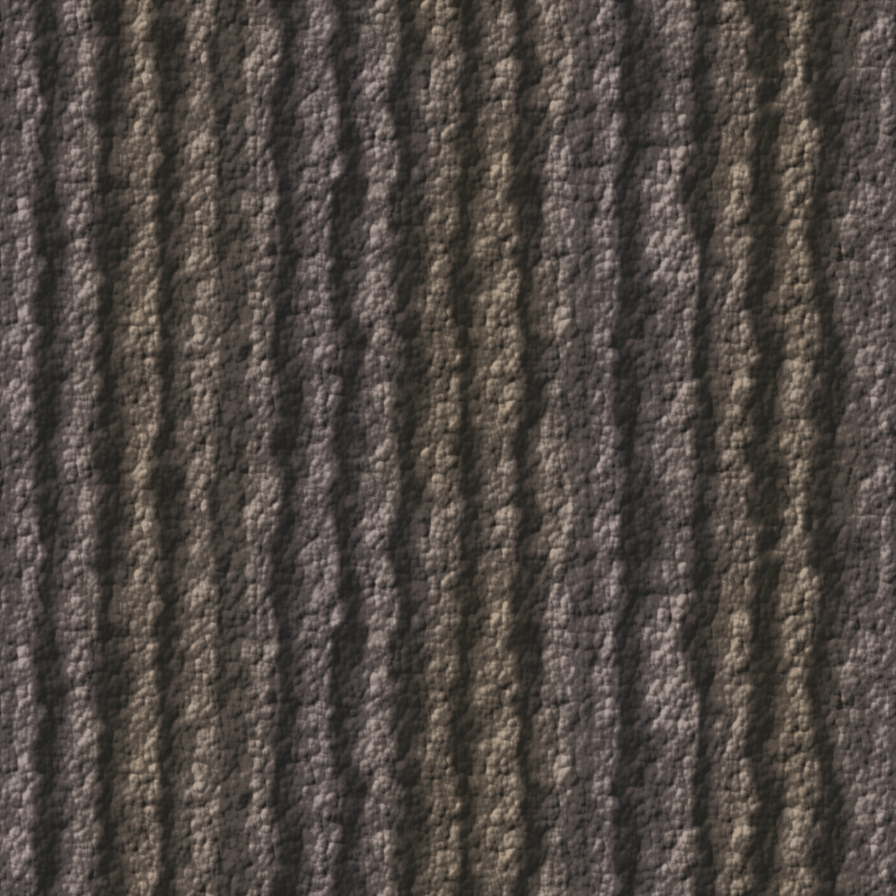
Reproduce this texture procedurally as a three.js fragment shader.

```glsl
// Rough earth raked into fifteen upright ridges, the relief repeating twice down.
// Warped sawtooth ridges set the broad tone; three sizes of cellular clods,
// lit from the upper left by a height difference, give the crumbly grain.
varying vec2 vUv;

const float RIDGES = 15.0;         // ridges across
const float REPEATS_DOWN = 2.0;    // vertical repeats
const float FIRST_RIDGE = 0.0195;  // centre of the first ridge
const float TROUGH_TONE = 0.15;
const float CREST_TONE = 0.60;
const float TROUGH_ROUGHNESS = 0.32;
const float RELIEF = 2.1;          // strength of the side light
const float CAVITY = 0.45;         // darkening between clods
const float MEAN_HEIGHT = 0.62;
const vec2 TO_LIGHT = vec2(-0.0024, 0.0026);
const vec3 SHADOW = vec3(0.135, 0.135, 0.128);
const vec3 EARTH = vec3(0.335, 0.306, 0.294);
const vec3 LIGHT = vec3(0.68, 0.63, 0.605);
const vec3 WARM_TINT = vec3(1.03, 1.0, 0.91);
const vec3 COOL_TINT = vec3(1.0, 0.985, 1.01);

vec3 hash3(vec2 p) {
  vec3 q = fract(p.xyx * vec3(0.1031, 0.1030, 0.0973));
  q += dot(q, q.yxz + 33.33);
  return fract((q.xxy + q.yzz) * q.zyx);
}

// Value noise that tiles over the unit square with n cells.
float noise(vec2 t, vec2 n) {
  vec2 p = t * n;
  vec2 i = floor(p);
  vec2 f = p - i;
  f = f * f * (3.0 - 2.0 * f);
  float a = hash3(mod(i, n)).x;
  float b = hash3(mod(i + vec2(1.0, 0.0), n)).x;
  float c = hash3(mod(i + vec2(0.0, 1.0), n)).x;
  float d = hash3(mod(i + 1.0, n)).x;
  return mix(mix(a, b, f.x), mix(c, d, f.x), f.y);
}

// Tiling cellular noise: rounded lumps of random height.
float clods(vec2 t, vec2 n) {
  vec2 p = t * n;
  vec2 cell = floor(p);
  float height = 0.0;
  for (int y = -1; y <= 1; y++) {
    for (int x = -1; x <= 1; x++) {
      vec2 near = cell + vec2(float(x), float(y));
      vec3 r = hash3(mod(near, n));
      vec2 d = near + r.xy - p;
      height = max(height, (0.4 + 0.6 * r.z) * (1.0 - dot(d, d)));
    }
  }
  return height;
}

float soilHeight(vec2 t) {
  return 0.50 * clods(t, vec2(48.0, 19.0))
       + 0.35 * clods(t, vec2(98.0, 40.0))
       + 0.20 * clods(t, vec2(175.0, 76.0));
}

// Soft bump around a centre, wrapping across the canvas.
float bump(float x, float centre, float width) {
  float d = (fract(x - centre + 0.5) - 0.5) / width;
  return exp(-d * d);
}

// Ridge profile: slow rise on the left, steep drop on the right.
float ridgeProfile(vec2 t) {
  float phase = RIDGES * (t.x - FIRST_RIDGE);
  phase += 0.30 * bump(t.x, 0.695, 0.045) - 0.39 * bump(t.x, 0.98, 0.025);
  phase += 0.26 * (noise(t, vec2(30.0, 9.0)) - 0.5);
  phase += 0.20 * (noise(t, vec2(80.0, 34.0)) - 0.5);
  float s = fract(phase + 0.5) - 0.5;
  float ridge = smoothstep(-0.48, 0.02, s) * (1.0 - smoothstep(0.20, 0.43, s));
  // Some furrows are partly filled with soil.
  float fill = 0.60 * bump(t.x, 0.645, 0.018) + 0.75 * bump(t.x, 0.0, 0.016)
             + 0.40 * bump(t.x, 0.260, 0.018);
  return max(ridge, fill);
}

void main() {
  vec2 t = vec2(vUv.x, vUv.y * REPEATS_DOWN);

  // Broad light and dark of the ridges, with patches along each one.
  float ridge = ridgeProfile(t);
  float patches = noise(t, vec2(15.0, 7.0)) - 0.5;
  float tone = mix(TROUGH_TONE, CREST_TONE + 0.16 * patches, ridge);

  // Clod relief, calmer in the furrows.
  float height = soilHeight(t);
  float slope = height - soilHeight(t + TO_LIGHT * vec2(1.0, REPEATS_DOWN));
  float roughness = mix(TROUGH_ROUGHNESS, 1.0, ridge);
  tone += roughness * (RELIEF * slope + CAVITY * (height - MEAN_HEIGHT));
  tone = clamp(tone, 0.0, 1.0);

  // Earth colours, drifting between tan and grey bands.
  vec3 colour = mix(SHADOW, EARTH, smoothstep(0.0, 0.5, tone));
  colour = mix(colour, LIGHT, clamp(2.0 * tone - 1.0, 0.0, 1.0));
  float warmth = 0.5 + 0.5 * cos(6.28318 * (3.0 * t.x - 0.6));
  warmth *= 0.5 + noise(t + 0.37, vec2(12.0, 6.0));
  colour *= mix(COOL_TINT, WARM_TINT, clamp(warmth, 0.0, 1.0));

  gl_FragColor = vec4(colour, 1.0);
}
```
